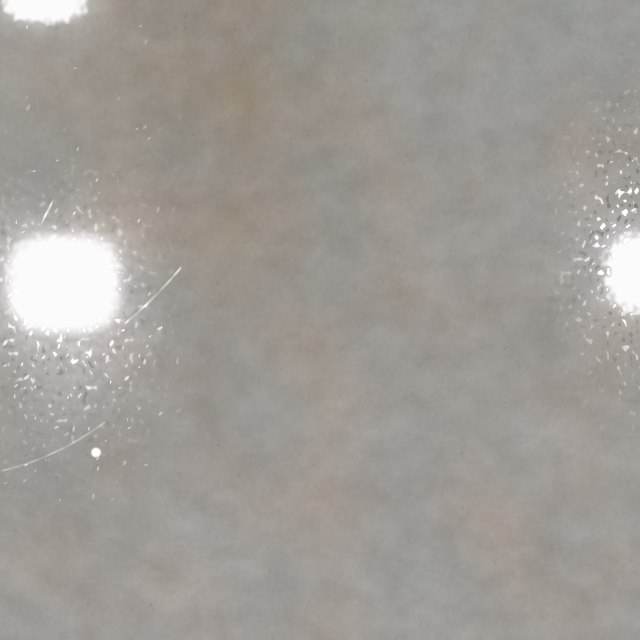
This texture is drawn by a WebGL 1 fragment shader. Its source:

```glsl
precision highp float;
// Polished concrete floor with soft mottling, lamp reflections, glints and fine scratches.
uniform vec2 u_resolution;

vec2 hash2(vec2 p) {
  p = vec2(dot(p, vec2(127.1, 311.7)), dot(p, vec2(269.5, 183.3)));
  return fract(sin(p) * 43758.5);
}

float corner(vec2 cell, vec2 f, vec2 offset) {
  return dot(hash2(cell + offset) * 2.0 - 1.0, f - offset);
}

float gradientNoise(vec2 p) {
  vec2 i = floor(p), f = fract(p);
  vec2 u = f * f * f * (f * (f * 6.0 - 15.0) + 10.0);
  float low = mix(corner(i, f, vec2(0.0)), corner(i, f, vec2(1.0, 0.0)), u.x);
  float high = mix(corner(i, f, vec2(0.0, 1.0)), corner(i, f, vec2(1.0)), u.x);
  return 1.4 * mix(low, high, u.y);
}

float fbm(vec2 p) {
  float sum = 0.0, amplitude = 0.5;
  for (int i = 0; i < 5; i++) {
    sum += amplitude * gradientNoise(p);
    p = mat2(1.6, 1.2, -1.2, 1.6) * p + 7.3;
    amplitude *= 0.58;
  }
  return sum;
}

// Soft elliptical patch, 1 at its centre
float patchMask(vec2 p, vec2 center, vec2 radius) {
  vec2 q = (p - center) / radius;
  return exp(-dot(q, q));
}

// Rounded-box distance to a lamp, 1 at its rim
float lampDistance(vec2 p, vec2 center, vec2 radius) {
  vec2 q = abs(p - center) / radius;
  return pow(dot(q * q, q) + 1e-5, 1.0 / 3.0);
}

// Slanted grains scattered on a grid
float specks(vec2 p, float cells, float density) {
  vec2 q = p * cells, id = floor(q);
  vec2 place = hash2(id + cells), kind = hash2(id + cells + 41.0);
  vec2 d = fract(q) - 0.3 - 0.4 * place;
  float angle = 0.3 + kind.y * 1.2;
  d = mat2(cos(angle), -sin(angle), sin(angle), cos(angle)) * d;
  float size = 0.08 + 0.12 * place.y;
  float grain = 1.0 - smoothstep(0.4, 1.2, length(d * vec2(0.7, 1.5)) / size);
  return grain * smoothstep(0.0, 0.12, density - kind.x);
}

// Thin curved scratch rising to the right from its start
float scratch(vec2 p, vec2 start, float slope, float bend, float span) {
  vec2 d = p - start;
  float tilt = slope + 2.0 * bend * d.x;
  float gap = abs(d.y - slope * d.x - bend * d.x * d.x) / sqrt(1.0 + tilt * tilt);
  float ends = smoothstep(0.0, 0.006, d.x) * (1.0 - smoothstep(span - 0.006, span, d.x));
  return ends * (1.0 - smoothstep(0.0006, 0.0028, gap));
}

void main() {
  vec2 p = gl_FragCoord.xy / u_resolution;

  // Stained concrete: broad tints and cloudy grain
  float cloud = fbm(p * 5.0 + 3.0);
  float mottle = fbm(p * vec2(17.0, 20.0) + 11.0);
  vec3 color = mix(vec3(0.622, 0.606, 0.59), vec3(0.605, 0.59, 0.567), p.y);
  float brown = patchMask(p, vec2(0.35, 0.9), vec2(0.2, 0.38)) * (0.8 + cloud);
  color = mix(color, vec3(0.565, 0.525, 0.465), 0.85 * brown);
  color = mix(color, vec3(0.59, 0.6, 0.59), 0.8 * patchMask(p, vec2(0.82, 1.0), vec2(0.25, 0.16)));
  color += vec3(0.95, 1.0, 1.05) * (0.045 * cloud + 0.062 * mottle);
  color += vec3(0.02, 0.0, -0.015) * gradientNoise(p * 7.0 + 31.0);
  color += 0.012 * gradientNoise(p * vec2(140.0, 110.0));
  color -= 0.09 * specks(p + 0.37, 60.0, 0.07);

  // Lamp reflections with rippled rims
  float ripple = gradientNoise(p * vec2(55.0, 65.0));
  float fine = gradientNoise(p * vec2(110.0, 95.0) + 5.0);
  float wobble = 0.14 * ripple + 0.12 * fine;
  float left = lampDistance(p, vec2(0.1, 0.557), vec2(0.085, 0.073)) + wobble;
  float top = lampDistance(p, vec2(0.07, 1.01), vec2(0.062, 0.043)) + wobble;
  float right = lampDistance(p, vec2(1.015, 0.575), vec2(0.065, 0.06)) + 1.6 * wobble;
  float nearest = min(left, min(top, right));
  float halo = 0.22 * exp(-2.1 * max(left - 1.0, 0.0))
             + 0.15 * exp(-2.6 * max(top - 1.0, 0.0))
             + 0.16 * exp(-1.7 * max(right - 1.0, 0.0));
  halo += 0.06 * patchMask(p, vec2(0.11, 0.43), vec2(0.09, 0.1));
  color += halo * vec3(0.94, 0.96, 1.06) * (1.0 + 0.7 * ripple + 0.5 * fine);

  // Glints on the uneven polish
  float rightGloss = patchMask(p, vec2(0.99, 0.61), vec2(0.08, 0.17));
  float gloss = rightGloss + 0.7 * patchMask(p, vec2(0.1, 0.5), vec2(0.11, 0.16));
  color += 0.5 * gloss * smoothstep(0.28, 0.6, fine + 0.35 * ripple);
  color -= 0.16 * gloss * smoothstep(0.25, 0.6, -fine);
  float leftSide = 0.09 * (1.0 - smoothstep(0.2, 0.36, p.x)) * smoothstep(0.1, 0.3, p.y);
  color += 0.28 * specks(p, 38.0, leftSide + 0.3 * gloss);
  color += 0.2 * specks(p + 0.13, 62.0, leftSide + 0.35 * gloss);
  color += 0.5 * (1.0 - smoothstep(0.004, 0.01, length(p - vec2(0.15, 0.293))));

  // Scratches, broken along their length
  float scratches = 0.6 * scratch(p, vec2(0.0, 0.264), 0.21, 1.55, 0.168)
                  + scratch(p, vec2(0.193, 0.493), 0.8, 2.1, 0.093)
                  + 1.4 * scratch(p, vec2(0.063, 0.648), 1.9, 1.0, 0.022);
  color += 0.24 * scratches * (0.75 + 0.8 * ripple);

  color = mix(color, vec3(0.99, 0.985, 0.99), 1.0 - smoothstep(0.88, 1.16, nearest));
  gl_FragColor = vec4(clamp(color, 0.0, 1.0), 1.0);
}
```
